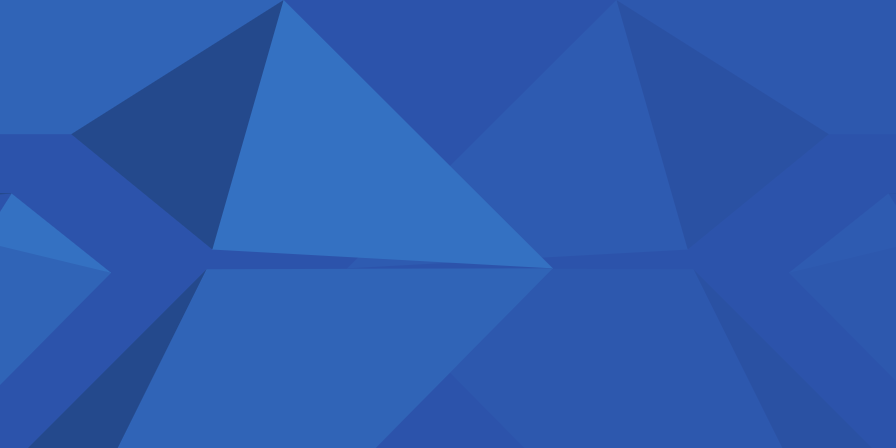
This background is drawn by a Shadertoy shader. Its source:

```glsl
// Flat folded-paper facets in blues: a large tilted pyramid over a slanted panel.
// Each facet is a four-point polygon distance with a smooth edge; the whole
// group is laid down twice, first as a faint mirrored echo, then solid.

#define BASE_BLUE   vec3(0.173, 0.327, 0.671)
#define PANEL_BLUE  vec3(0.188, 0.392, 0.716)
#define BRIGHT_BLUE vec3(0.204, 0.443, 0.759)
#define SHADE_BLUE  vec3(0.141, 0.286, 0.549)
#define ECHO_OPACITY 0.25
#define MIRROR_AXIS  1.0045

// Signed distance to a polygon of four corners (two may coincide)
float quadDistance(vec2 p, vec2 a, vec2 b, vec2 c, vec2 d) {
    vec2 corner[4] = vec2[4](a, b, c, d);
    float nearest = 1e9;
    float side = 1.0;
    for (int i = 0; i < 4; i++) {
        vec2 start = corner[i];
        vec2 end = corner[(i + 1) % 4];
        vec2 edge = end - start;
        vec2 rel = p - start;
        float t = clamp(dot(rel, edge) / max(dot(edge, edge), 1e-8), 0.0, 1.0);
        vec2 gap = rel - edge * t;
        nearest = min(nearest, dot(gap, gap));
        // Each crossing of the horizontal ray flips inside and outside
        bool crosses = (start.y > p.y) != (end.y > p.y);
        if (crosses && rel.x * edge.y * sign(edge.y) < rel.y * edge.x * sign(edge.y)) {
            side = -side;
        }
    }
    return side * sqrt(nearest);
}

// Lays one facet over a premultiplied layer
void addFacet(inout vec4 layer, vec3 color, vec2 p, vec2 a, vec2 b, vec2 c, vec2 d) {
    float pixel = 1.0 / iResolution.y;
    float cover = clamp(0.5 - quadDistance(p, a, b, c, d) / pixel, 0.0, 1.0);
    layer = mix(layer, vec4(color, 1.0), cover);
}

// All facets; hidden corners tuck under later facets to avoid seams
vec4 facetLayer(vec2 p) {
    vec4 layer = vec4(0.0);
    vec2 apex = vec2(0.633, 1.0);
    vec2 shoulder = vec2(0.159, 0.7005);
    vec2 foot = vec2(0.474, 0.443);
    vec2 tip = vec2(1.234, 0.401);
    vec2 hinge = vec2(0.461, 0.399);

    // Upper panel and pyramid
    addFacet(layer, PANEL_BLUE, p, vec2(-0.1, 1.05), apex, vec2(0.39, 0.7005), vec2(-0.1, 0.7005));
    addFacet(layer, SHADE_BLUE, p, apex, shoulder, foot, vec2(0.62, 0.6));
    addFacet(layer, BRIGHT_BLUE, p, apex, foot, tip, tip);

    // Lower panel with its shaded fold
    addFacet(layer, SHADE_BLUE, p, hinge, vec2(-0.0375, -0.1), vec2(0.5, -0.1), vec2(0.5, 0.2));
    addFacet(layer, PANEL_BLUE, p, hinge, tip, vec2(0.740, -0.1), vec2(0.213, -0.1));

    // Small wedge at the side
    vec2 crest = vec2(0.026, 0.568);
    vec2 point = vec2(0.248, 0.391);
    vec2 outer = vec2(-0.042, 0.461);
    addFacet(layer, SHADE_BLUE, p, crest, vec2(-0.05, 0.572), vec2(-0.05, 0.562), crest);
    addFacet(layer, PANEL_BLUE, p, vec2(-0.042, 0.479), point, vec2(-0.052, 0.088), outer);
    addFacet(layer, BRIGHT_BLUE, p, crest, point, outer, outer);
    return layer;
}

void mainImage(out vec4 fragColor, in vec2 fragCoord) {
    vec2 p = fragCoord / iResolution.y;
    vec2 mirrored = vec2(2.0 * MIRROR_AXIS - p.x, p.y);

    // Faint echo below, solid facets above
    vec4 echo = facetLayer(mirrored) * ECHO_OPACITY;
    vec4 solid = facetLayer(p);
    vec3 color = BASE_BLUE * (1.0 - echo.a) + echo.rgb;
    color = color * (1.0 - solid.a) + solid.rgb;
    fragColor = vec4(color, 1.0);
}
```
